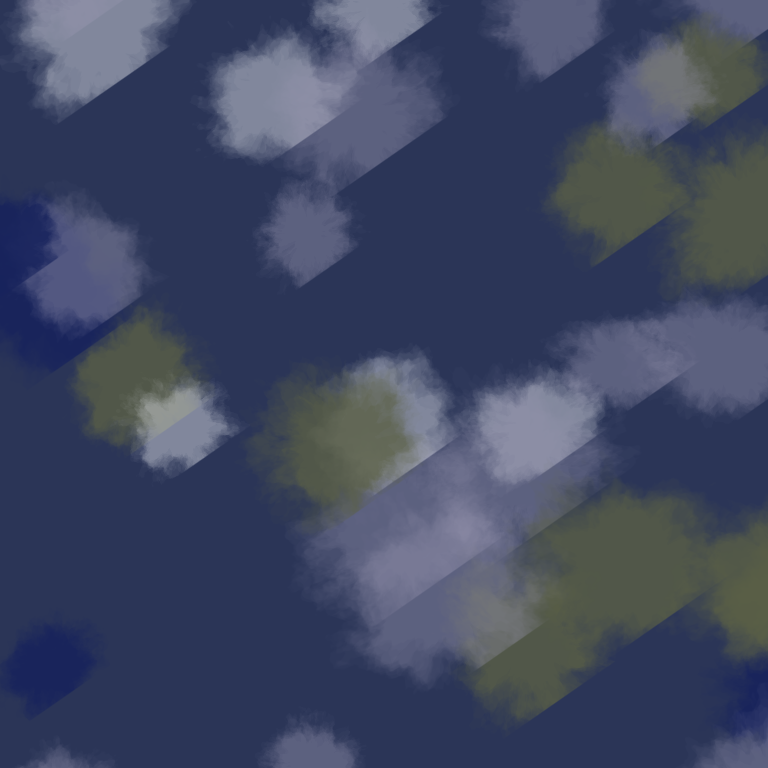
A WebGL 1 fragment shader for this background:

```glsl
precision highp float;
// Feathered watercolour clouds with slanted clean cuts over a dusky blue ground.

uniform vec2 u_resolution;

float hash(float n) {
  return fract(sin(n * 12.99 + 4.1) * 4375.85);
}

vec2 hash2(float n) {
  return vec2(hash(n), hash(n + 57.3));
}

float triangleWave(float x) {
  return abs(fract(x) - 0.5) * 2.0;
}

// Layered, rotated triangle waves: straight-sided shards, centred on zero.
float shardNoise(vec2 p) {
  float sum = 0.0;
  float amplitude = 0.5;
  for (int octave = 0; octave < 5; octave++) {
    p = mat2(0.8, 0.6, -0.6, 0.8) * p * 1.8 + 0.37;
    sum += amplitude * (triangleWave(p.x + 0.4 * triangleWave(p.y)) - 0.5);
    amplitude *= 0.55;
  }
  return sum;
}

// Coverage of one cloud: stacked spiky outlines, trimmed by a straight line.
float cloud(vec2 offset, float radius, float seed) {
  vec2 local = offset / radius;
  float angle = seed * 2.4;
  vec2 axis = vec2(cos(angle), sin(angle));
  vec2 turned = vec2(dot(local, axis), dot(local, vec2(-axis.y, axis.x)));
  float stretch = mix(0.82, 1.2, hash(seed + 3.0));
  float dist = length(turned * vec2(stretch, 1.0 / stretch));
  dist += 0.45 * shardNoise(local * 0.4 + hash2(seed) * 9.0);

  // Pulling samples towards the rim draws the shards out into radial wisps.
  vec2 rim = local * (0.5 + 0.5 / max(length(local), 0.3));
  float feather = mix(0.6, 1.1, hash(seed + 8.0));
  float cover = 0.0;
  for (int layer = 0; layer < 16; layer++) {
    float k = float(layer);
    float turn = k * 1.3 + seed;
    vec2 dir = vec2(cos(turn), sin(turn));
    vec2 q = mat2(dir.x, dir.y, -dir.y, dir.x) * rim;
    float edge = dist + feather * shardNoise(q * 0.6 + k * 2.7 + seed);
    edge += (k - 7.5) * 0.024;
    cover += (1.0 - smoothstep(0.97, 1.03, edge)) / 16.0;
  }

  float reach = mix(0.74, 1.0, hash(seed + 31.0));
  float trim = dot(offset, vec2(0.57, -0.82)) - radius * reach;
  return cover * (1.0 - smoothstep(-0.0012, 0.0012, trim));
}

// Tint in rgb and opacity in alpha: lavender, olive, white or deep blue.
vec4 pigment(float pick) {
  if (pick < 0.44) return vec4(0.60, 0.59, 0.69, 0.45);
  if (pick < 0.69) return vec4(0.355, 0.375, 0.27, 0.80);
  if (pick < 0.87) return vec4(0.84, 0.85, 0.88, 0.50);
  return vec4(0.09, 0.135, 0.36, 0.90);
}

void main() {
  vec2 p = gl_FragCoord.xy / min(u_resolution.x, u_resolution.y);
  vec3 color = vec3(0.168, 0.208, 0.342);

  // Spread the clouds evenly, then jitter them into loose clusters.
  for (int i = 0; i < 34; i++) {
    float n = float(i) + 1.0;
    vec2 center = fract(n * vec2(0.7549, 0.5698) + 0.25 * hash2(n));
    center = center * 1.1 - 0.05;
    float radius = mix(0.052, 0.115, hash(n + 21.0));
    vec2 offset = p - center;
    if (length(offset) < radius * 2.3) {
      vec4 paint = pigment(fract(n * 0.618));
      color = mix(color, paint.rgb, paint.a * cloud(offset, radius, n));
    }
  }

  gl_FragColor = vec4(color, 1.0);
}
```
